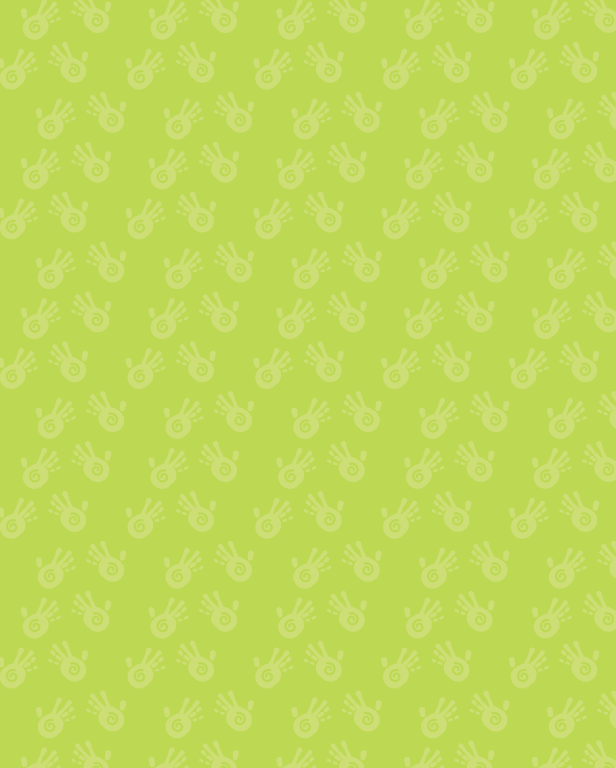
A WebGL 1 fragment shader for this pattern:

```glsl
precision highp float;
// Pale spiral-palmed handprints in mirrored pairs, stepping sideways down a lime ground.

uniform vec2 u_resolution;

const vec3 GROUND = vec3(0.74, 0.85, 0.33);
const vec3 PRINT = vec3(0.80, 0.87, 0.46);
const float UNITS_HIGH = 768.0;           // design units in the canvas height
const vec2 TILE = vec2(127.75, 149.7);    // three staggered rows per tile
const vec2 FIRST_PALM = vec2(51.0, 126.7);
const vec2 PARTNER_OFFSET = vec2(60.0, -6.8);
const float SPIRAL_INNER = 1.8;
const float SPIRAL_OUTER = 6.6;
const float SPIRAL_TURNS = 1.3;
const float SPIRAL_START = 0.5;           // in turns
const float SPIRAL_HALF_WIDTH = 1.15;
const float EDGE_SOFTNESS = 1.2;          // in pixels
const float TAU = 6.2831853;

// Capsule whose radius changes from one end to the other.
float blob(vec2 p, vec2 a, vec2 b, float radiusA, float radiusB) {
  vec2 axis = b - a;
  float h = clamp(dot(p - a, axis) / dot(axis, axis), 0.0, 1.0);
  return length(p - a - axis * h) - mix(radiusA, radiusB, h);
}

vec2 spiralPoint(float turn) {
  float radius = mix(SPIRAL_INNER, SPIRAL_OUTER, turn / SPIRAL_TURNS);
  float angle = TAU * (turn + SPIRAL_START);
  return radius * vec2(cos(angle), sin(angle));
}

// Rounded spiral stroke, tested on each winding.
float spiral(vec2 p) {
  float turn = fract(atan(p.y, p.x + 1e-5) / TAU - SPIRAL_START);
  float d = 1e3;
  for (int i = -1; i <= 1; i++) {
    float t = clamp(turn + float(i), 0.0, SPIRAL_TURNS);
    d = min(d, length(p - spiralPoint(t)));
  }
  return d - SPIRAL_HALF_WIDTH;
}

// Handprint centred on its palm, thumb at left, y pointing down.
float handprint(vec2 p) {
  float palm = blob(p, vec2(-1.6, 1.2), vec2(1.4, -1.0), 11.6, 11.2);
  float d = max(palm, -spiral(p - vec2(-0.5, 0.8)));

  // Thumb and the two long fingers
  d = min(d, blob(p, vec2(-11.4, -10.8), vec2(-12.2, -15.5), 2.5, 3.0));
  d = min(d, blob(p, vec2(2.2, -11.5), vec2(5.2, -19.0), 2.2, 1.6));
  d = min(d, blob(p, vec2(5.2, -19.0), vec2(8.2, -25.4), 1.6, 2.7));
  d = min(d, blob(p, vec2(7.6, -10.5), vec2(13.5, -17.0), 2.2, 1.5));
  d = min(d, blob(p, vec2(13.5, -17.0), vec2(18.4, -22.8), 1.5, 2.4));

  // Broken prints of the two short fingers
  d = min(d, blob(p, vec2(12.4, -9.6), vec2(15.6, -11.8), 1.8, 1.9));
  d = min(d, blob(p, vec2(19.0, -14.6), vec2(20.8, -16.8), 1.6, 2.0));
  d = min(d, blob(p, vec2(15.2, -5.2), vec2(17.2, -5.8), 1.2, 1.4));
  d = min(d, blob(p, vec2(21.4, -7.4), vec2(23.2, -8.5), 1.3, 1.5));
  return d;
}

// Offset to the nearest repeat of a centre.
vec2 wrapTile(vec2 p) {
  return mod(p + 0.5 * TILE, TILE) - 0.5 * TILE;
}

// Sideways position of each row relative to the first.
float rowShift(float row) {
  return -11.0 * row - 4.0 * row * row;
}

void main() {
  float unitsPerPixel = UNITS_HIGH / u_resolution.y;
  vec2 p = gl_FragCoord.xy * unitsPerPixel;
  p.y = UNITS_HIGH - p.y;

  float d = 1e3;
  for (int i = 0; i < 3; i++) {
    float row = float(i);
    vec2 q = p - FIRST_PALM - vec2(rowShift(row), row * TILE.y / 3.0);
    vec2 partner = wrapTile(q - PARTNER_OFFSET);
    partner.x = -partner.x;
    d = min(d, min(handprint(wrapTile(q)), handprint(partner)));
  }

  float edge = 0.5 * EDGE_SOFTNESS * unitsPerPixel;
  float ink = 1.0 - smoothstep(-edge, edge, d);
  gl_FragColor = vec4(mix(GROUND, PRINT, ink), 1.0);
}
```
